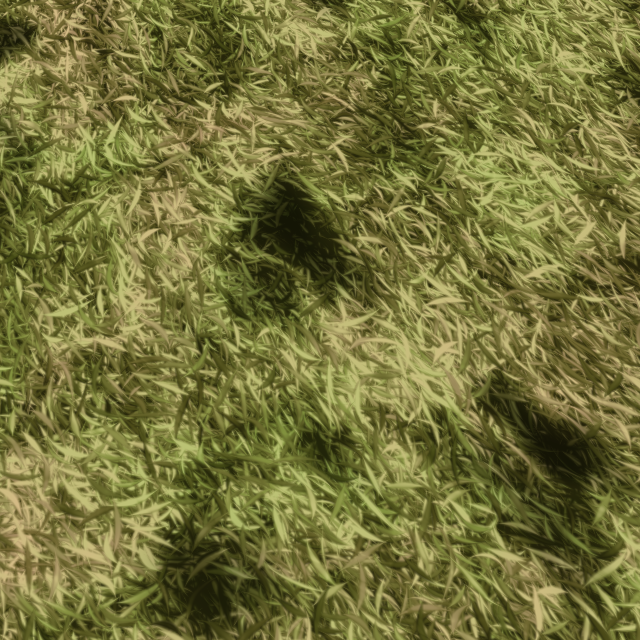
Give the GLSL for this texture, as a WebGL 2 fragment shader.

```glsl
#version 300 es
precision highp float;
// Windswept meadow: layered curved grass blades with dry, lush and shadowed patches.

#define LAYERS 14
#define BLADE_CELLS 32.0    // blade cells across the canvas
#define BLADE_WIDTH 0.105   // half width, in cells
#define LEAN -0.72          // main blade direction, radians
#define SPREAD 1.15         // random deviation from that direction
#define SOFTNESS 0.0027     // edge blur, in canvas units
#define BRIGHTNESS 0.71
#define BLADE_CONTRAST 0.92
#define PATCH_CONTRAST 0.27
#define CLUMP_CONTRAST 0.17
#define HOLLOW_DEPTH 0.70
#define HORIZON 2.2         // lower values shrink the far grass more

uniform vec2 u_resolution;
out vec4 fragColor;

vec4 hash4(vec2 p) {
    vec4 h = fract(p.xyxy * vec4(0.1031, 0.1030, 0.0973, 0.1099));
    h += dot(h, h.wzxy + 33.33);
    return fract((h.xxyz + h.yzzw) * h.zywx);
}

vec2 rotate(vec2 p, float a) {
    float c = cos(a), s = sin(a);
    return vec2(c * p.x - s * p.y, s * p.x + c * p.y);
}

// Layered sines, roughly -1 to 1
float patches(vec2 p, float seed) {
    float sum = 0.0, amp = 0.5;
    for (int i = 0; i < 5; i++) {
        p = rotate(p, 1.3) + 0.35 * sin(p.yx * 1.7 + seed);
        sum += amp * sin(p.x + seed) * cos(p.y * 1.2 - seed);
        p *= 1.6;
        amp *= 0.8;
    }
    return sum;
}

// Cellular noise: scattered hollows, stretched along the lean
float hollows(vec2 p) {
    p += 0.018 * sin(p.yx * 23.0) + 0.010 * sin(p.yx * 57.0 + 2.0);
    p = rotate(p, -LEAN) * vec2(3.4, 6.4);
    vec2 cell = floor(p);
    float deepest = 0.0;
    for (int j = -1; j <= 1; j++)
    for (int i = -1; i <= 1; i++) {
        vec2 id = cell + vec2(i, j);
        vec4 h = hash4(id + 71.0);
        float d = length(p - id - 0.15 - 0.7 * h.xy);
        float strength = h.z * h.z;
        deepest = max(deepest, strength * smoothstep(0.32 + 0.36 * h.w, 0.08, d));
    }
    return deepest;
}

// Tone runs from shadow to sunlit tip; dryness from lush (-1) to straw (1)
vec3 grassColor(float tone, float dryness) {
    vec3 leaf = mix(vec3(0.54, 0.56, 0.26), vec3(0.59, 0.55, 0.34), smoothstep(-0.4, 0.4, dryness));
    vec3 c = mix(vec3(0.15, 0.15, 0.04), vec3(0.29, 0.29, 0.09), smoothstep(-0.02, 0.24, tone));
    c = mix(c, vec3(0.42, 0.41, 0.18), smoothstep(0.20, 0.47, tone));
    c = mix(c, leaf, smoothstep(0.45, 0.70, tone));
    c = mix(c, vec3(0.77, 0.75, 0.48), smoothstep(0.68, 0.98, tone));
    return c * (1.0 + dryness * vec3(0.08, -0.025, 0.09));
}

void main() {
    vec2 p = gl_FragCoord.xy / u_resolution.y;

    // Gentle perspective: cells shrink towards the top
    float depth = HORIZON - p.y;
    float zoom = HORIZON - 0.5;
    vec2 ground = zoom * vec2((p.x - 0.5) / depth, -log(depth));
    float blur = max(SOFTNESS, 0.8 * zoom / (depth * u_resolution.y));

    // Large scale light, dryness, shadow and wind
    float light = patches(ground * 9.0, 1.7);
    float clump = patches(rotate(ground, -LEAN) * vec2(22.0, 38.0), 5.6);
    float dry = patches(ground * 6.5, 4.1);
    float hollow = hollows(ground);
    float wind = LEAN + 0.3 * patches(ground * 5.0, 8.3) - 0.22 * (0.5 - p.y);
    float shade = PATCH_CONTRAST * light + CLUMP_CONTRAST * clump - HOLLOW_DEPTH * hollow;

    vec3 color = grassColor(0.18 + shade, dry * 0.6);

    // Blades, from the thatch up to the sunlit top
    for (int n = 0; n < LAYERS; n++) {
        float level = float(n) / float(LAYERS - 1);
        float turn = float(n) * 1.1;
        float cells = BLADE_CELLS * (0.78 + 0.75 * fract(float(n) * 0.618));
        vec2 g = rotate(ground, turn) * cells;
        vec2 cell = floor(g);
        float edge = blur * cells;
        for (int j = -1; j <= 1; j++)
        for (int i = -1; i <= 1; i++) {
            vec2 id = cell + vec2(i, j);
            vec4 shape = hash4(id + float(n) * 37.0);
            vec4 look = hash4(id + float(n) * 53.0 + 190.0);
            float angle = wind + SPREAD * (shape.z + look.w - 1.0);
            angle += look.y > 0.86 ? 1.5 : 0.0;
            vec2 q = rotate(g - id - 0.2 - 0.6 * shape.xy, -turn - angle);
            float halfLength = 0.5 + 0.5 * shape.w;
            float along = q.x / halfLength;
            float across = q.y + 0.4 * (look.x - 0.5) * (along * along - 0.3);
            float width = BLADE_WIDTH * (0.7 + 0.6 * look.y) * (1.0 - along * along);
            float cover = smoothstep(edge, -edge, abs(across) - width);
            float side = clamp(across / max(width, 0.03), -1.0, 1.0);

            float tone = BRIGHTNESS + BLADE_CONTRAST * (look.z - 0.5) + shade;
            tone += 0.08 * side - 0.14 * side * side - 0.18 * (1.0 - level);
            float dryness = 0.7 * dry + 0.7 * (look.x - 0.5) - 0.4 * hollow;
            color = mix(color, grassColor(tone, clamp(dryness, -1.0, 1.0)), cover);
        }
    }

    color *= 1.0 - 0.55 * hollow * hollow;
    fragColor = vec4(color, 1.0);
}
```
